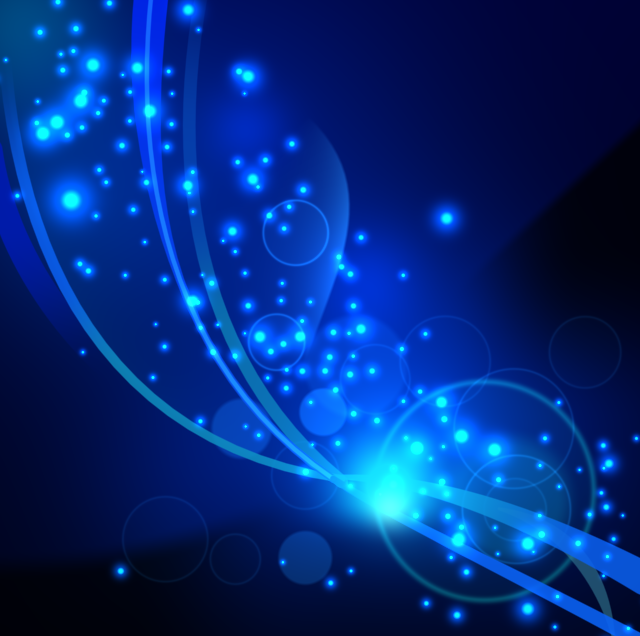
Give the GLSL for this background, as a Shadertoy shader.

```glsl
// Deep blue abstract backdrop: ribbons meet in a cyan flare among bokeh.
// Ribbons are sampled Bezier curves; sparks are hashed grid cells.

const vec3 AZURE = vec3(.04, .38, .95);
const vec3 ROYAL = vec3(0, .14, .95);
const vec3 TEAL = vec3(.06, .56, .75);

vec2 hash22(vec2 p) {
  vec3 q = fract(p.xyx * vec3(.1031, .103, .0973));
  q += dot(q, q.yzx + 33.33);
  return fract((q.xx + q.yz) * q.zy);
}

float glow(vec2 p, float x, float y, float r) {
  vec2 q = (p - vec2(x, y)) / r;
  return exp(-dot(q, q));
}

float disc(vec2 p, float x, float y, float r, float soft) {
  return 1. - smoothstep(r - soft, r + soft, length(p - vec2(x, y)));
}

float ring(vec2 p, float x, float y, float r, float width) {
  float d = (length(p - vec2(x, y)) - r) / width;
  return exp(-d * d) + .18 * disc(p, x, y, r, .002);
}

// Signed distance to a segment, and position along it
vec2 segment(vec2 p, vec2 a, vec2 b) {
  vec2 e = b - a, q = p - a;
  float h = clamp(dot(q, e) / dot(e, e), 0., 1.);
  float side = e.x * q.y < e.y * q.x ? -1. : 1.;
  return vec2(side * length(q - e * h), h);
}

// Signed distance to a cubic Bezier, and its parameter
vec2 curve(vec2 p, vec4 ab, vec4 cd) {
  const float STEPS = 24.;
  vec2 best = vec2(9, 0), start = ab.xy;
  for (float i = 0.; i < STEPS; i++) {
    float t = (i + 1.) / STEPS;
    vec2 m = mix(ab.zw, cd.xy, t);
    vec2 end = mix(mix(mix(ab.xy, ab.zw, t), m, t), mix(m, mix(cd.xy, cd.zw, t), t), t);
    vec2 s = segment(p, start, end);
    if (abs(s.x) < abs(best.x)) best = vec2(s.x, (i + s.y) / STEPS);
    start = end;
  }
  return best;
}

float band(float d, float w) {
  return 1. - smoothstep(w - .0015, w + .0015, abs(d));
}

// Sheet of light with one crisp edge
float wisp(vec2 c, float fade) {
  return smoothstep(-.003, .003, c.x) * exp(-max(c.x, 0.) / fade) * sin(3.14 * c.y);
}

vec3 spark(vec2 p, float x, float y, float r) {
  return vec3(0, .32, .85) * glow(p, x, y, 2.2 * r)
    + vec3(.05, .6, .4) * disc(p, x, y, .85 * r, .45 * r);
}

float sparkDensity(vec2 p) {
  float upper = segment(p, vec2(.07, .87), vec2(.43, .49)).x / .16;
  float lower = segment(p, vec2(.55, .38), vec2(.91, .16)).x / .15;
  return .5 * (exp(-upper * upper) + exp(-lower * lower));
}

vec3 sparkLayer(vec2 p, float cell, float size, float seed) {
  vec3 sum = vec3(0);
  for (int k = 0; k < 9; k++) {
    vec2 id = floor(p / cell) + vec2(k % 3 - 1, k / 3 - 1);
    vec2 kind = hash22(id + seed + 57.);
    vec2 c = (id + .15 + .7 * hash22(id + seed)) * cell;
    if (kind.x < sparkDensity(c)) sum += spark(p, c.x, c.y, size * (.5 + kind.y));
  }
  return sum;
}

vec3 backdrop(vec2 p) {
  vec3 col = mix(vec3(0, .015, .1), vec3(0, .005, .2), p.y);
  col += vec3(0, .09, .31) * glow(p, .33, .72, .36);
  col += vec3(0, .12, .38) * glow(p, .6, .4, .24);
  col += vec3(0, .05, .2) * (glow(p, .82, .28, .24) + glow(p, .32, .22, .2));
  col += vec3(0, .24, .2) * glow(p, .03, .97, .14);
  col += vec3(0, .09, .13) * glow(p, .12, .72, .2);
  col += vec3(0, .06, .25) * (glow(p, .58, .56, .08) + glow(p, .39, .8, .06));
  // Shadowed wedge at the right, dark swell at the lower left
  float wedge = 1. - smoothstep(-.015, .015, p.y + .107 - .907 * p.x);
  col *= 1. - .75 * wedge * smoothstep(.7, .92, p.x) * smoothstep(.33, .62, p.y);
  float swell = 1. - smoothstep(-.04, .01, p.y - .125 - .5 * p.x * p.x);
  return col * (1. - .7 * swell * (1. - smoothstep(.2, .5, p.x)));
}

vec3 bokeh(vec2 p) {
  float blue = .4 * disc(p, .508, .352, .037, .003) + .28 * disc(p, .38, .326, .047, .004)
    + .3 * disc(p, .48, .123, .042, .003) + .14 * disc(p, .56, .424, .08, .006)
    + .45 * ring(p, .465, .634, .051, .002) + .4 * ring(p, .435, .462, .044, .002)
    + .2 * ring(p, .808, .326, .094, .002) + .25 * ring(p, .812, .199, .085, .002);
  // Faint scattered circles
  for (float i = 0.; i < 7.; i++) {
    vec2 h = hash22(vec2(i, 8));
    blue += .13 * ring(p, .26 + .11 * i, .08 + .44 * h.x, .035 + .04 * h.y, .002);
  }
  float green = .9 * ring(p, .762, .228, .172, .005) + .5 * disc(p, .8, .215, .095, .02);
  return vec3(.08, .42, .62) * blue + vec3(.02, .26, .2) * green;
}

void mainImage(out vec4 fragColor, in vec2 fragCoord) {
  vec2 p = fragCoord / iResolution.y;
  vec3 col = backdrop(p) + bokeh(p);
  vec2 c = curve(p, vec4(.478, .424, .524, .568), vec4(.609, .699, .484, .817));
  col += vec3(.09, .3, .36) * wisp(c, .045);
  // Left ribbons
  c = curve(p, vec4(-.016, .764, 0, .647), vec4(.065, .516, .183, .411));
  col = mix(col, ROYAL * .75, .85 * band(c.x, .02) * (1. - smoothstep(.3, 1., c.y)));
  c = curve(p, vec4(.007, .92, .026, .607), vec4(.164, .3, .537, .247));
  col += vec3(0, .06, .08) * wisp(c, .08);
  vec3 tint = mix(AZURE, TEAL, smoothstep(.4, .6, c.y));
  col = mix(col, tint, .85 * band(c.x, .01 - .004 * c.y) * smoothstep(0., .25, c.y));
  // Upper ribbons
  c = curve(p, vec4(.317, 1.01, .268, .738), vec4(.301, .437, .537, .243));
  tint = mix(AZURE * .75, TEAL, smoothstep(.4, .65, c.y));
  col = mix(col, tint, .7 * band(c.x, .01) * smoothstep(-.1, .3, c.y));
  c = curve(p, vec4(.238, 1.01, .209, .738), vec4(.262, .424, .524, .247));
  float width = mix(.027, .006, smoothstep(0., .6, c.y));
  col = mix(col, mix(ROYAL, AZURE, c.y), .9 * band(c.x, width));
  col += vec3(.08, .24, .1) * band(c.x, .0035);
  // Right ribbons
  c = curve(p, vec4(.785, .2, .89, .175), vec4(.949, .097, .966, -.01));
  col = mix(col, vec3(.2, .48, .58), .6 * band(c.x, .012 * sin(2.8 * c.y + .2)));
  c = curve(p, vec4(.524, .25, .668, .251), vec4(.838, .188, 1.014, .09));
  tint = mix(TEAL, AZURE, smoothstep(.4, .85, c.y));
  col = mix(col, tint, .85 * band(c.x, .003 + .023 * c.y));
  c = curve(p, vec4(.524, .247, .615, .188), vec4(.785, .11, 1.01, -.01));
  col = mix(col, AZURE, .9 * band(c.x, .005 + .007 * c.y));
  // Flare
  float lift = mix(.35, 1., smoothstep(.14, .21, p.y));
  col += vec3(0, .26, .55) * glow(p, .61, .25, .12) * lift;
  col = mix(col, vec3(.08, .88, 1), min(1., 1.3 * glow(p, .612, .235, .068) * lift));
  col += vec3(.3, .25, .05) * glow(p, .613, .2, .03);
  // Small, medium and large sparks
  col += sparkLayer(p, .036, .0034, 3.) + sparkLayer(p, .085, .0075, 19.);
  col += spark(p, .112, .685, .015) + spark(p, .127, .841, .011) + spark(p, .09, .808, .011);
  fragColor = vec4(clamp(col, 0., 1.), 1);
}
```
